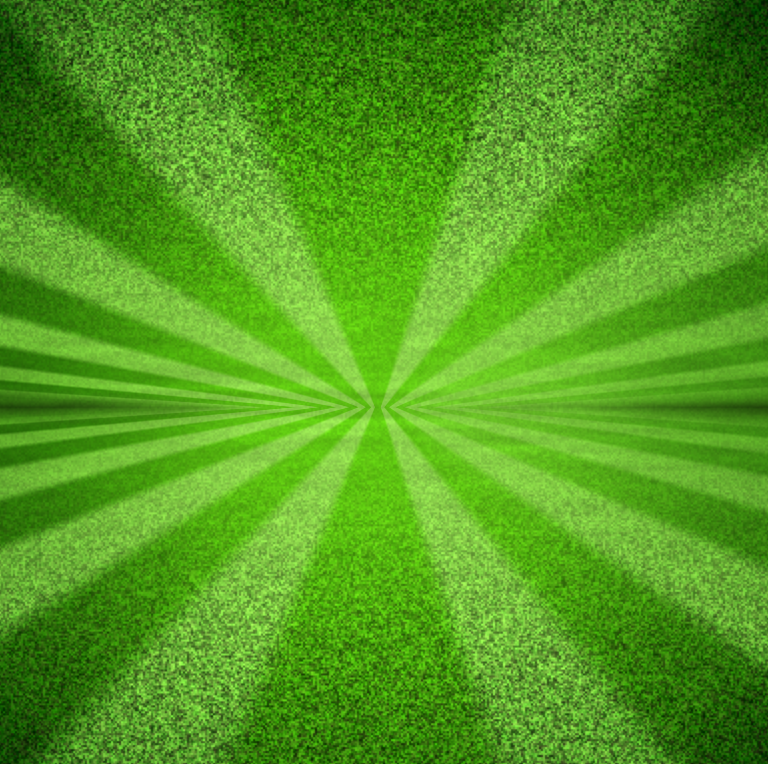
Write a WebGL 2 fragment shader that draws this background.

```glsl
#version 300 es
precision highp float;
// Mown grass stripes fanning out from a glowing horizon, above and below.

uniform vec2 u_resolution;
out vec4 fragColor;

const float PI = 3.14159265;
const vec2 VANISH = vec2(0.492, 0.467);       // where the stripes converge
const float HORIZON_SOFT = 0.010;             // keeps the rays finite at the horizon
const float STRIPE_RATE = 3.3;                // stripes per log unit of slope
const vec2 STRIPE_SHIFT = vec2(1.15, 0.95);   // stripe offset: left, right
const float EDGE_SOFT = 0.50;
const float GLOW_FALLOFF = 3.2;
const float GRAIN_CELLS = 384.0;
const vec2 STREAK_CELLS = vec2(9.0, 85.0);

const vec3 MOWN_NEAR = vec3(0.56, 0.84, 0.30);
const vec3 MOWN_FAR = vec3(0.10, 0.32, 0.03);
const vec3 DEEP_NEAR = vec3(0.38, 0.78, 0.07);
const vec3 DEEP_FAR = vec3(0.00, 0.14, 0.00);

float hash(vec2 p) {
    vec3 q = fract(p.xyx * vec3(0.1031, 0.1030, 0.0973));
    q += dot(q, q.yzx + 33.33);
    return fract((q.x + q.y) * q.z);
}

float valueNoise(vec2 p) {
    vec2 cell = floor(p);
    vec2 f = fract(p);
    f = f * f * (3.0 - 2.0 * f);
    float low = mix(hash(cell), hash(cell + vec2(1, 0)), f.x);
    float high = mix(hash(cell + vec2(0, 1)), hash(cell + vec2(1, 1)), f.x);
    return mix(low, high, f.y);
}

// 1 on a pale mown stripe, 0 on a deep one
float stripeMask(vec2 d) {
    float slope = abs(d.x) / (abs(d.y) + HORIZON_SOFT);
    float shift = mix(STRIPE_SHIFT.x, STRIPE_SHIFT.y, smoothstep(-0.03, 0.03, d.x));
    float phase = max(STRIPE_RATE * log(1.0 + slope) - shift, -0.5);
    float mask = smoothstep(-EDGE_SOFT, EDGE_SOFT, sin(PI * phase));
    mask = mix(mask, 0.5, smoothstep(7.0, 9.5, phase));
    // The right side washes out towards the horizon
    float wash = smoothstep(0.0, 0.10, d.x) * exp(-abs(d.y) * 9.0);
    return mix(mask, 0.72, 0.6 * wash * smoothstep(0.8, 2.5, phase));
}

// Blades of grass: fine clumps plus single specks, centred on zero
float grassGrain(vec2 uv) {
    float clumps = valueNoise(uv * GRAIN_CELLS * 0.5) - 0.5;
    float specks = valueNoise(uv * GRAIN_CELLS + 71.0) - 0.5;
    return 0.5 * clumps + specks;
}

void main() {
    vec2 uv = gl_FragCoord.xy / u_resolution;
    vec2 d = uv - VANISH;
    float height = abs(d.y);
    float side = smoothstep(0.12, 0.50, abs(d.x));

    // Central glow, wide across the horizon and dim in the corners
    vec2 oval = d * vec2(0.6, 1.0);
    float glow = exp(-GLOW_FALLOFF * dot(oval, oval));
    glow *= 1.0 - 0.5 * smoothstep(0.56, 0.76, length(d));

    // Stripes
    vec3 mown = mix(MOWN_FAR, MOWN_NEAR, glow);
    float sideDim = 0.35 * side * mix(1.0, 0.7, step(0.0, d.x));
    vec3 deep = mix(DEEP_FAR, DEEP_NEAR, glow * (1.0 - sideDim));
    vec3 color = mix(deep, mown, stripeMask(d));

    // Saturated tint beside the horizon, with a dark seam at both ends
    float nearHorizon = exp(-height * 11.0);
    color *= mix(vec3(1.0), vec3(0.80, 0.97, 0.55), nearHorizon * side);
    color *= 1.0 - 0.48 * side * exp(-height / 0.014);
    color *= 1.0 - 0.10 * exp(-height / 0.006);

    // Sideways streaks where the grass is seen at a shallow angle
    float streak = valueNoise(uv * STREAK_CELLS) - 0.5;
    streak += 0.5 * (valueNoise(uv * STREAK_CELLS * 2.1 + 13.0) - 0.5);
    color *= 1.0 + 0.20 * streak * exp(-height * 8.0);

    // Grain grows coarser towards the top and bottom
    float grainAmount = mix(0.10, 0.95, smoothstep(0.0, 0.48, height));
    float tint = valueNoise(uv * GRAIN_CELLS * 0.8 + 151.0) - 0.5;
    color *= 1.0 + grainAmount * grassGrain(uv);
    color += vec3(0.14, 0.0, 0.08) * tint * grainAmount;

    fragColor = vec4(clamp(color, 0.0, 1.0), 1.0);
}
```
